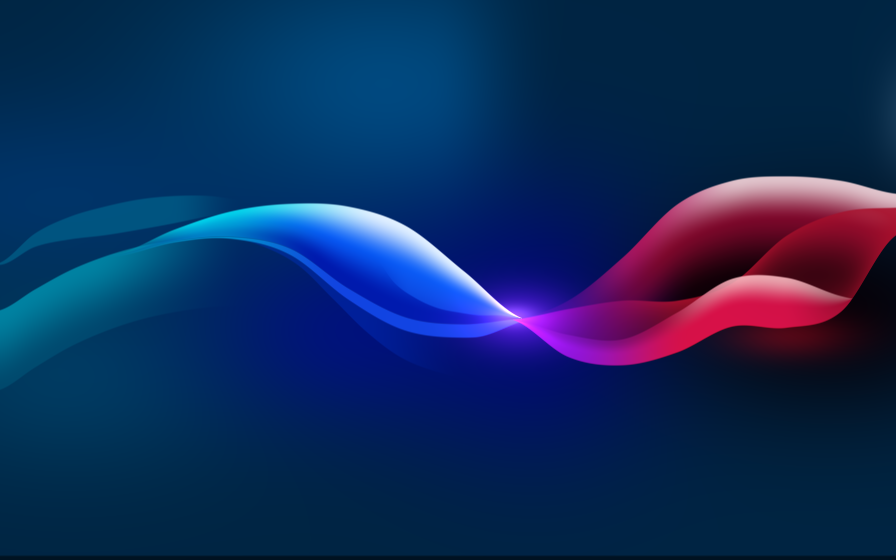
Reproduce this background procedurally as a Shadertoy shader.

```glsl
float ramp(float a, float b, float x) { return smoothstep(a, b, x); }

// Smooth curve through eight evenly spaced heights from x = a to x = b
float curve(float x, float a, float b, vec4 m, vec4 n) {
    float h[8] = float[](m.x, m.y, m.z, m.w, n.x, n.y, n.z, n.w);
    float s = clamp((x - a) / (b - a), 0., 1.) * 7.;
    int i = min(int(s), 6);
    float t = s - float(i);
    float p = h[max(i - 1, 0)], q = h[i], r = h[i + 1], w = h[min(i + 2, 7)];
    return q + .5 * t * (r - p + t * (2. * p - 5. * q + 4. * r - w
         + t * (3. * (q - r) + w - p)));
}

// Soft elliptical light
float glow(vec2 p, vec2 centre, vec2 radius) {
    vec2 q = (p - centre) / radius;
    return exp(-dot(q, q));
}

// Coverage between two heights
float band(float y, float top, float low, float soft) {
    return ramp(-soft, soft, top - y) * ramp(-soft, soft, y - low);
}

// Zero at the top edge, one at the bottom edge
float depth(float y, float top, float low) {
    return clamp((top - y) / max(top - low, .002), 0., 1.);
}

vec3 background(vec2 p) {
    vec3 c = vec3(0, .143, .26);
    c = mix(c, vec3(0, .31, .53), .9 * glow(p, vec2(.43, .83), vec2(.23, .24))
        * (1. - ramp(.48, .64, p.x)));
    c = mix(c, vec3(0, .21, .43), .85 * glow(p, vec2(.06, .65), vec2(.3, .18)));
    c = mix(c, vec3(0, .27, .43), .7 * glow(p, vec2(.08, .33), vec2(.2, .18)));
    c = mix(c, vec3(0, .06, .52), .85 * glow(p, vec2(.4, .41), vec2(.17)));
    c = mix(c, vec3(0, .03, .48), .9 * glow(p, vec2(.6, .43), vec2(.15, .24)));
    c = mix(c, vec3(.02, 0, .025), .97 * glow(p, vec2(.93, .45), vec2(.2, .19)));
    c += .11 * glow(p, vec2(1.02, .79), vec2(.035, .1));
    return c * mix(.5, 1., ramp(.005, .01, p.y));
}

// Teal and blue ribbons
vec3 coolRibbons(vec3 c, vec2 p, float soft) {
    float x = p.x, y = p.y;
    float veilTop = curve(x, 0., .273, vec4(.531, .583, .613, .631), vec4(.644, .65, .65, .642));
    float veilLow = veilTop - .004 - .05 * sin(min(x * 10.5, 3.));
    float veil = band(y, veilTop, veilLow, soft) * (1. - ramp(.19, .27, x));
    c = mix(c, vec3(0, .4, .56), .65 * veil);

    float tealTop = curve(x, 0., .273, vec4(.446, .483, .517, .542), vec4(.56, .571, .577, .577));
    float tealLow = tealTop - .142 + .07 * x;
    float teal = band(y, tealTop, tealLow, soft) * (1. - ramp(.1, .28, x));
    float fade = ramp(0., 1., depth(y, tealTop, tealLow));
    c = mix(c, vec3(0, .55, .67), teal * mix(.88, .2, fade));

    float end = .583;
    float top = curve(x, .13, end, vec4(.546, .59, .623, .636), vec4(.631, .596, .515, .431));
    float middle = curve(x, .13, end, vec4(.544, .569, .577, .556), vec4(.485, .433, .421, .431));
    float low = middle - .002 - .022 * ramp(.22, .45, x) * (1. - ramp(.53, .6, x));
    float tail = curve(x, .259, .521, vec4(.575, .558, .525, .467), vec4(.408, .363, .338, .325));
    float span = ramp(.11, .23, x) * step(x, end);

    float shadow = band(y, low, tail, soft) * ramp(.25, .3, x) * (1. - ramp(.4, .52, x));
    c = mix(c, vec3(0, .2, .78), .4 * shadow);

    // Broad crest, bright along its upper edge
    float d = depth(y, top, middle);
    vec3 light = mix(vec3(0, .82, .92), vec3(.88, .94, 1), ramp(.25, .43, x));
    vec3 blue = mix(vec3(0, .65, .85), vec3(.03, .36, .97), ramp(.24, .38, x));
    vec3 deep = mix(vec3(0, .5, .78), vec3(0, .1, .68), ramp(.24, .36, x));
    vec3 crest = mix(mix(light, blue, ramp(0., .5, d)), deep, ramp(.38, .9, d));
    c = mix(c, crest, band(y, top, middle, soft) * span);

    float fold = curve(x, .417, end, vec4(.542, .494, .467, .45), vec4(.442, .437, .437, .433));
    float foldMask = band(y, top, fold, soft) * ramp(.415, .46, x) * span;
    c = mix(c, vec3(.08, .4, 1), .5 * foldMask * ramp(.25, .7, d));

    vec3 strand = mix(vec3(0, .62, .88), vec3(.08, .3, .96), ramp(.25, .38, x));
    return mix(c, strand, .85 * band(y, middle, low, soft) * span);
}

// Violet, crimson and rose ribbons
vec3 warmRibbons(vec3 c, vec2 p, float soft) {
    float x = p.x, y = p.y, a = .573, span = step(a, x);
    float top = curve(x, a, 1., vec4(.429, .463, .54, .635), vec4(.677, .685, .677, .654));
    float low = curve(x, a, 1., vec4(.429, .363, .348, .371), vec4(.417, .415, .444, .58));
    float wing = curve(x, a, 1., vec4(.429, .448, .463, .463), vec4(.494, .579, .621, .629));
    float crest = curve(x, a, 1., vec4(.429, .402, .394, .442), vec4(.502, .504, .471, .454));

    // Large dome with a dark hollow
    float body = band(y, top, low, soft) * span, drop = top - y;
    vec3 rim = mix(vec3(.3, .02, .55), vec3(.68, .09, .35), ramp(.61, .73, x));
    rim = mix(rim, vec3(.88, .77, .8), ramp(.71, .83, x));
    vec3 flesh = mix(vec3(.22, .01, .45), vec3(.5, .03, .17), ramp(.63, .75, x));
    vec3 hollow = mix(vec3(.12, 0, .4), vec3(.06, 0, .025), ramp(.66, .78, x));
    vec3 dome = mix(mix(rim, flesh, ramp(0., .08, drop)), hollow, ramp(.06, .18, drop));
    c = mix(c, dome, body * ramp(.57, .71, x));

    // Inner wing, lit along both edges
    float lit = exp((y - wing) / .045) + .9 * exp(-max(y - low, 0.) / .07);
    vec3 wingColour = mix(vec3(.42, .03, .65), vec3(.66, .06, .17), ramp(.6, .77, x));
    c = mix(c, wingColour, band(y, wing, low, soft) * span * min(lit * .75, .9));

    // Front crest
    vec3 front = mix(vec3(.56, .08, .86), vec3(.88, .07, .3), ramp(.63, .77, x));
    vec3 frontRim = mix(front * .75, vec3(.98, .72, .75), ramp(.73, .83, x));
    front = mix(frontRim, front, ramp(0., .6, depth(y, crest, low)));
    c = mix(c, front, band(y, crest, low, soft) * span * mix(.9, .3, ramp(.87, .98, x)));
    return c + vec3(.3, .01, .03) * glow(p, vec2(.88, .4), vec2(.07, .04)) * (1. - body);
}

void mainImage(out vec4 fragColor, in vec2 fragCoord) {
    vec2 p = fragCoord / iResolution.xy;
    float soft = 1.2 / iResolution.y;
    vec3 c = warmRibbons(coolRibbons(background(p), p, soft), p, soft);
    // Violet light where the ribbons cross
    c += vec3(.3, .06, .4) * glow(p, vec2(.58, .43), vec2(.06, .055));
    c += vec3(.35, .25, .3) * glow(p, vec2(.572, .435), vec2(.025, .018));
    fragColor = vec4(clamp(c, 0., 1.), 1);
}
```
